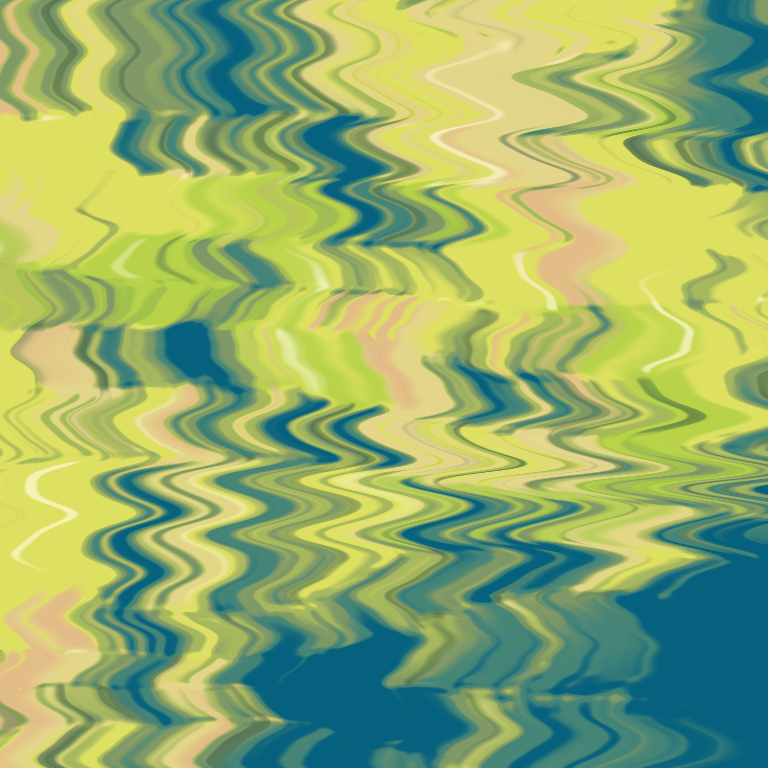
This texture is drawn by a WebGL 1 fragment shader. Its source:

```glsl
precision highp float;
// Rippled water reflecting foliage: streaks of layered value noise are bent
// sideways by waves, and their rows are held and then skipped in steps, so
// that bands of wavy strands meet at ragged seams. Deep water lies lower right.
uniform vec2 u_resolution;

#define WAVES 11.5       // sideways waves over the canvas height
#define SWAY 0.030       // mean sideways reach of a wave
#define BANDS 11.0       // streak bands over the canvas height
#define HOLD 0.80        // how firmly rows are held inside a band
#define SEAM 0.70        // place in a band where its seam begins
#define STRAND 34.0      // medium strands across the canvas
#define HAIR 82.0        // finest strands across the canvas
#define CONTRAST 1.75    // spread of the tones
#define BRIGHTNESS 0.50  // tone offset of the lit foliage
#define DEPTH 2.1        // darkening of the deep water

const float TAU = 6.2831853;
const vec3 DEEP   = vec3(0.02, 0.38, 0.49);
const vec3 TEAL   = vec3(0.27, 0.52, 0.47);
const vec3 MOSS   = vec3(0.50, 0.60, 0.40);
const vec3 LEAF   = vec3(0.65, 0.72, 0.37);
const vec3 YELLOW = vec3(0.87, 0.88, 0.38);
const vec3 CREAM  = vec3(0.89, 0.84, 0.54);
const vec3 PEACH  = vec3(0.89, 0.74, 0.53);
const vec3 LIME   = vec3(0.62, 0.79, 0.23);
const vec3 GLINT  = vec3(0.99, 0.97, 0.82);
const vec3 SHADOW = vec3(0.12, 0.27, 0.25);

float hash(vec2 p) {
  return fract(sin(dot(p, vec2(127.1, 311.7))) * 43758.5453);
}

float noise(vec2 p) {
  vec2 cell = floor(p), f = fract(p);
  f = f * f * (3.0 - 2.0 * f);
  return mix(mix(hash(cell), hash(cell + vec2(1.0, 0.0)), f.x),
             mix(hash(cell + vec2(0.0, 1.0)), hash(cell + vec2(1.0, 1.0)), f.x), f.y);
}

// Noise centred on zero, with its own offset for each layer
float layer(vec2 p, float seed) {
  return noise(p + seed * vec2(17.3, 9.7)) - 0.5;
}

// Sideways shift of the reflection at a point
float sway(vec2 p) {
  float phase = p.y * WAVES + 1.3 * layer(p * vec2(1.6, 5.0), 1.0);
  float reach = SWAY * mix(0.75, 1.35, p.x) * (1.0 + 1.1 * layer(p * vec2(2.0, 7.0), 2.0));
  float ripple = 0.16 * sin(TAU * (p.y * WAVES * 2.3 + 0.6 * p.x));
  float drift = 0.10 * layer(vec2(p.x, p.y * 4.0), 3.0);
  return reach * (sin(TAU * phase) + ripple) + drift;
}

// Tone 0..1 to colour, from deep water to sunlit leaves
vec3 ramp(float t) {
  vec3 c = mix(DEEP, TEAL, smoothstep(0.05, 0.13, t));
  c = mix(c, MOSS, smoothstep(0.15, 0.27, t));
  c = mix(c, LEAF, smoothstep(0.29, 0.42, t));
  return mix(c, YELLOW, smoothstep(0.49, 0.68, t));
}

void main() {
  vec2 p = gl_FragCoord.xy / u_resolution;
  float x = p.x + sway(p);

  // Held rows, with ragged seams where they skip to the next band
  float row = p.y * BANDS + 2.0 * layer(p * vec2(2.5, 6.0), 4.0)
            + 0.16 * layer(vec2(x * 45.0, p.y * 5.0), 5.0);
  float skip = smoothstep(SEAM, 1.0, fract(row));
  float held = mix(row, floor(row) + skip, HOLD);
  float seam = 4.0 * skip * (1.0 - skip);

  // Deep water at lower right, and a cool patch at the upper right
  float deep = 1.0 - smoothstep(-0.05, 0.45, p.y + 0.5 * (0.55 - p.x));
  float cool = smoothstep(0.82, 1.0, p.x) * smoothstep(0.55, 0.85, p.y);

  // Strands from broad to fine, and short level dashes along the seams
  float fine = layer(vec2(x * STRAND, held * 0.8), 8.0);
  float hair = layer(vec2(x * HAIR, held * 0.9), 9.0);
  float z = BRIGHTNESS - DEPTH * deep - 1.2 * cool;
  z += 2.4 * layer(vec2(x * 5.0, held * 0.7), 6.0);
  z += 2.3 * layer(vec2(x * 14.0, held * 0.8), 7.0);
  z += (1.9 * fine + 1.4 * hair) * (1.0 - 0.45 * deep);
  z += 1.5 * seam * layer(vec2(x * 22.0, p.y * 110.0), 10.0);
  float tone = 1.0 / (1.0 + exp(-CONTRAST * z));
  vec3 color = ramp(tone);

  // Warm and lime tints on the lit strands
  float lit = smoothstep(0.38, 0.66, tone);
  float warm = layer(vec2(x * 9.0, held * 0.7), 11.0) + 0.45 * hair;
  float blush = layer(vec2(x * 11.0, held * 0.6), 12.0) - 0.3 * fine;
  vec3 warmColor = mix(CREAM, PEACH, smoothstep(0.0, 0.25, blush));
  color = mix(color, warmColor, lit * smoothstep(-0.02, 0.16, warm));
  float lime = layer(vec2(x * 7.0, held * 0.6), 13.0) + 0.3 * fine;
  color = mix(color, LIME, 0.6 * smoothstep(0.3, 0.5, tone) * smoothstep(0.13, 0.3, lime));

  // Thin shadows and pale glints
  float thread = layer(vec2(x * 58.0, held * 0.8), 14.0);
  float shade = smoothstep(0.2, 0.42, thread) * smoothstep(0.1, 0.3, tone);
  color = mix(color, SHADOW, 0.42 * shade * (1.0 - smoothstep(0.6, 0.9, tone)));
  float glint = smoothstep(0.28, 0.44, layer(vec2(x * 40.0, held * 1.1), 15.0));
  color = mix(color, GLINT, 0.75 * glint * smoothstep(0.72, 0.95, tone));

  gl_FragColor = vec4(color, 1.0);
}
```
